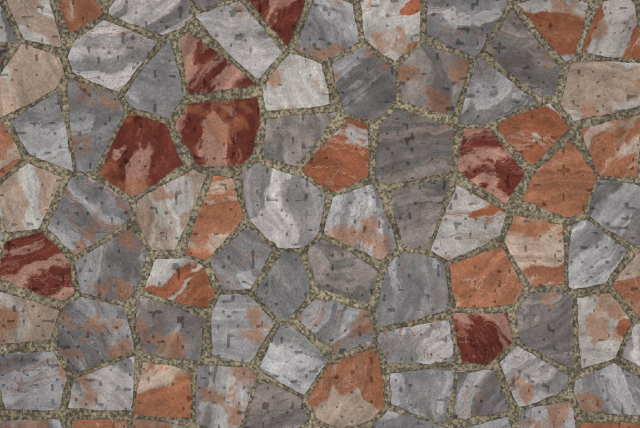
A Shadertoy shader for this texture:

```glsl
#define STONES_HIGH 6.7
#define JITTER 0.78
#define GAP 0.028
#define GAP_VARIATION 0.055
#define EDGE_TILT 0.3
#define EDGE_ROUGHNESS 0.045
#define BAND_STRETCH 3.2
#define BAND_WARP 1.5
#define GRAIN 0.11
#define GROUT_DARK vec3(0.33, 0.31, 0.27)
#define GROUT_LIGHT vec3(0.62, 0.57, 0.47)

// Main and band colours of the stone kinds
const vec3 BODY[8] = vec3[8](
    vec3(.47, .46, .46), vec3(.42, .40, .39), vec3(.66, .64, .63), vec3(.66, .64, .62),
    vec3(.61, .53, .47), vec3(.58, .39, .30), vec3(.37, .19, .16), vec3(.55, .54, .54));
const vec3 BAND[8] = vec3[8](
    vec3(.61, .60, .60), vec3(.53, .49, .47), vec3(.50, .48, .48), vec3(.55, .34, .25),
    vec3(.66, .64, .62), vec3(.65, .57, .51), vec3(.58, .44, .39), vec3(.41, .39, .39));

float hash(vec2 p) {
    vec3 q = fract(p.xyx * 0.1031);
    q += dot(q, q.yzx + 33.33);
    return fract((q.x + q.y) * q.z);
}

vec2 hash2(vec2 p) {
    return vec2(hash(p + 17.3), hash(p + 71.9));
}

mat2 rotation(float a) {
    return mat2(cos(a), sin(a), -sin(a), cos(a));
}

float noise(vec2 p) {
    vec2 i = floor(p), f = fract(p);
    f = f * f * (3.0 - 2.0 * f);
    return mix(mix(hash(i), hash(i + vec2(1, 0)), f.x),
               mix(hash(i + vec2(0, 1)), hash(i + vec2(1, 1)), f.x), f.y);
}

float fbm(vec2 p) {
    float sum = 0.0, amp = 0.52;
    for (int i = 0; i < 5; i++) {
        sum += amp * noise(p);
        p = rotation(0.35) * p * 2.07 + 9.2;
        amp *= 0.5;
    }
    return sum;
}

vec2 center(vec2 cell) {
    return cell + 0.5 + JITTER * (hash2(cell) - 0.5);
}

// Returns the cell of the stone in xy and the distance inside its rim in z
vec3 findStone(vec2 p) {
    vec2 base = floor(p), own = base;
    float nearest = 9.0;
    for (int k = 0; k < 25; k++) {
        vec2 cell = base + vec2(k % 5, k / 5) - 2.0;
        float d = distance(p, center(cell));
        if (d < nearest) { nearest = d; own = cell; }
    }
    vec2 a = center(own);
    float rim = 9.0;
    for (int k = 0; k < 25; k++) {
        if (k == 12) continue;
        vec2 cell = own + vec2(k % 5, k / 5) - 2.0;
        vec2 b = center(cell), normal = normalize(b - a);
        vec2 toEdge = 0.5 * (a + b) - p;
        vec2 r = hash2(own * 5.0 + cell * 3.0);
        vec2 tilted = rotation(EDGE_TILT * (r.x - 0.5)) * normal;
        float cut = min(dot(toEdge, normal), dot(toEdge, tilted));
        rim = min(rim, cut - GAP - GAP_VARIATION * r.y * r.y);
    }
    return vec3(own, rim);
}

vec3 stoneColor(vec2 p, vec2 cell) {
    float h = hash(cell + 5.5);
    int kind = int(8.0 * h);
    vec2 seed = 40.0 * hash2(cell + 31.0);
    vec2 q = rotation(6.283 * hash(cell + 3.7)) * (p - center(cell));

    // Warped layers running across the stone
    vec2 warp = vec2(fbm(q * 1.7 + seed), fbm(q * 1.7 + seed + 13.0)) - 0.5;
    vec2 layer = vec2(q.x * 0.8, q.y * BAND_STRETCH) + BAND_WARP * warp + seed;
    float strata = fbm(layer);
    float limit = mix(0.47, 0.64, hash(cell + 8.1));
    float mask = smoothstep(limit - 0.05, limit + 0.06, strata);
    vec3 color = mix(BODY[kind], BAND[kind], mask);

    // Fine streaks, cloudy tone and a rust tint on some stones
    float streak = fbm(layer * vec2(1.2, 3.6) + 5.0);
    color *= 0.80 + 0.40 * streak;
    float vein = 1.0 - smoothstep(0.0, 0.028, abs(fbm(layer * 1.2 + 21.0) - 0.5));
    vec3 veinColor = kind == 6 ? vec3(.62, .50, .45) : mix(vec3(.68, .65, .62), vec3(.50, .30, .22), step(0.6, hash(cell + 2.2)));
    color = mix(color, veinColor, 0.5 * vein * hash(cell + 6.6));
    float rust = smoothstep(0.56, 0.7, fbm(q * 2.4 + seed + 27.0));
    color = mix(color, vec3(.58, .38, .27), 0.55 * rust * step(0.5, hash(cell + 9.4)));
    color *= 0.84 + 0.32 * fbm(p * 4.5 + seed);

    // Small dark pits
    color *= 1.0 - 0.3 * smoothstep(0.80, 0.93, noise(p * 13.0 + seed));
    return color * mix(0.94, 1.06, hash(cell + 12.5));
}

vec3 groutColor(vec2 p) {
    float sand = 0.6 * noise(p * 27.0) + 0.4 * noise(p * 51.0 + 7.0);
    vec3 color = mix(GROUT_DARK, GROUT_LIGHT, smoothstep(0.12, 0.88, sand));
    return color * (0.78 + 0.4 * fbm(p * 2.5 + 3.0));
}

void mainImage(out vec4 fragColor, in vec2 fragCoord) {
    vec2 p = fragCoord / iResolution.y * STONES_HIGH + 20.0;
    float pixel = STONES_HIGH / iResolution.y;

    vec3 stone = findStone(p);
    float rim = stone.z + EDGE_ROUGHNESS * (fbm(p * 7.0) - 0.5);
    float inside = smoothstep(-0.7 * pixel, 0.7 * pixel, rim);

    vec3 grout = groutColor(p) * mix(1.0, 0.84, smoothstep(-0.04, 0.0, rim));
    vec3 color = mix(grout, stoneColor(p, stone.xy), inside);

    // Mineral grain and gentle falloff towards the corners
    color *= 1.0 + GRAIN * (noise(p * 33.0) + noise(p * 58.0) - 1.0);
    vec2 fromMiddle = fragCoord / iResolution.xy - 0.5;
    color *= 1.04 - 0.22 * dot(fromMiddle, fromMiddle);
    fragColor = vec4(clamp(color, 0.0, 1.0), 1.0);
}
```
